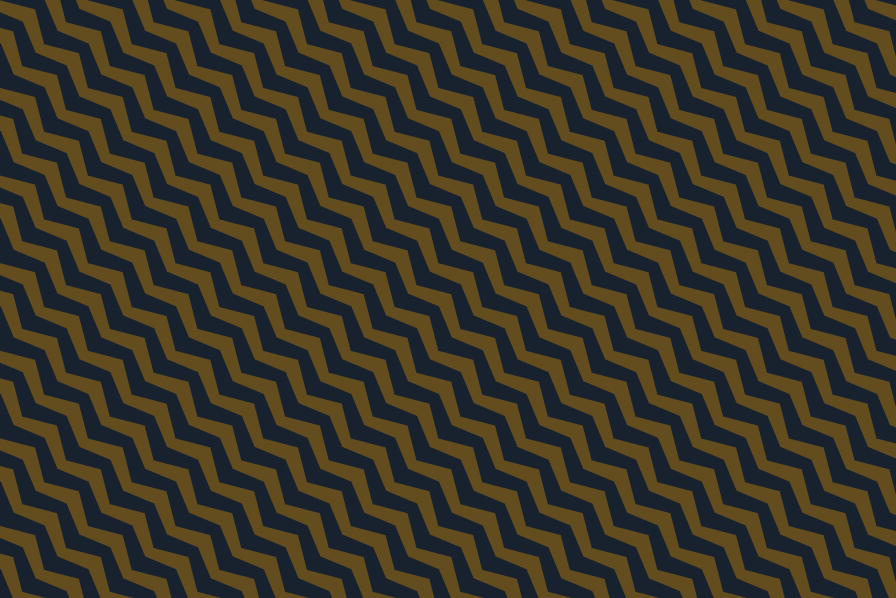
Give the GLSL for this pattern, as a WebGL 1 fragment shader.

```glsl
precision highp float;
// Ochre zigzag stripes running down a diagonal over dark navy.
// Each stripe is a band around a triangle wave in diagonal coordinates;
// the same wave swells the band at one bend and thins it at the other.

uniform vec2 u_resolution;

// Triangle wave of period 1: +1 at whole numbers, -1 halfway between.
float triangleWave(float t) {
    return 4.0 * abs(fract(t) - 0.5) - 1.0;
}

// Signed distance to the nearest stripe, in units of the stripe spacing.
float zigzagStripe(vec2 cell) {
    float along = cell.x + cell.y;
    float across = 2.0 * (cell.x - cell.y);
    float wave = triangleWave(along - 0.507);
    float center = 0.056 + 0.25 * wave;
    float halfWidth = 0.236 + 0.044 * wave;
    return abs(fract(across - center + 0.5) - 0.5) - halfWidth;
}

void main() {
    // Square cells, counted across the width and down from the top edge
    float cellsAcross = 10.226;
    vec2 fromTop = vec2(gl_FragCoord.x, u_resolution.y - gl_FragCoord.y);
    vec2 cell = fromTop * cellsAcross / u_resolution.x;

    // The distance grows by about 3.2 per cell, which sets the edge softness
    float pixel = 3.2 * cellsAcross / u_resolution.x;
    float coverage = clamp(0.5 - zigzagStripe(cell) / pixel, 0.0, 1.0);

    vec3 navy = vec3(0.094, 0.133, 0.18);
    vec3 ochre = vec3(0.388, 0.302, 0.122);
    gl_FragColor = vec4(mix(navy, ochre, coverage), 1.0);
}
```
